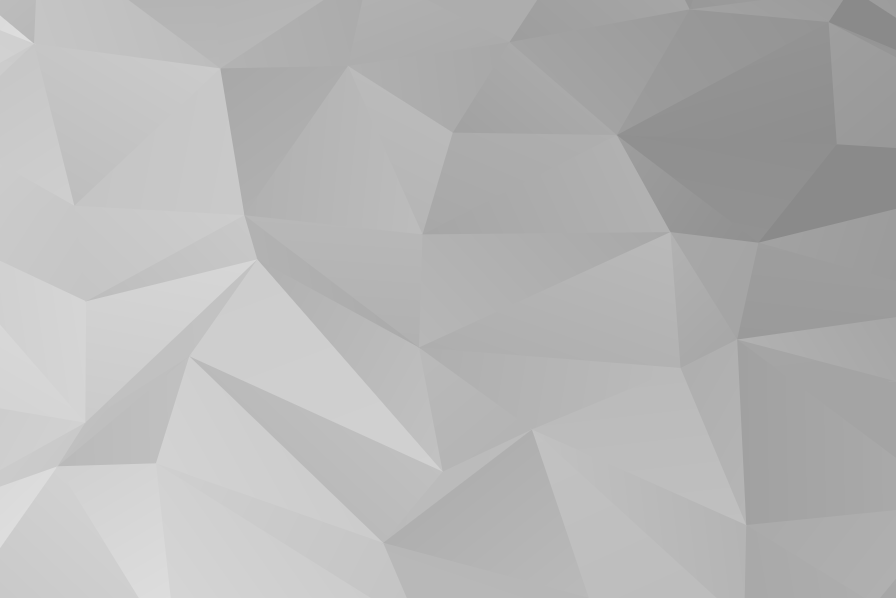
Write a WebGL 1 fragment shader that draws this background.

```glsl
precision highp float;
// Low-poly backdrop: large grey facets, pale at lower left, dark at upper right.

uniform vec2 u_resolution;

// Lattice steps, in canvas heights
const vec2 STEP_U = vec2(0.285, -0.045);
const vec2 STEP_V = vec2(0.055, 0.180);
const float JITTER = 0.84;         // vertex wander, as a share of one cell
const float SEED = 37.0;

// Grey levels
const float TONE_LEFT = 0.815;
const float TONE_RIGHT = 0.665;
const float LOWER_LIFT = 0.05;     // bottom brighter than top
const vec2 SHADE_CENTRE = vec2(0.80, 0.75);
const float SHADE_DEPTH = 0.095;
const float SHADE_FALLOFF = 7.0;
const float FACET_CONTRAST = 0.07; // tone change from facet to facet
const float FACET_SLOPE = 0.16;    // tone ramp inside a facet, per canvas height
const float TONE_MIN = 0.54;
const float TONE_MAX = 0.865;

float cross2(vec2 a, vec2 b) {
  return a.x * b.y - a.y * b.x;
}

vec2 hash22(vec2 p) {
  vec3 q = fract(p.xyx * vec3(0.1031, 0.1030, 0.0973));
  q += dot(q, q.yzx + 33.33);
  return fract((q.xx + q.yz) * q.zy);
}

// Canvas position to lattice coordinates
vec2 toLattice(vec2 p) {
  return vec2(cross2(p, STEP_V), cross2(STEP_U, p)) / cross2(STEP_U, STEP_V);
}

// Jittered lattice vertex in canvas units
vec2 latticeVertex(vec2 id) {
  vec2 g = id + (hash22(id + SEED) - 0.5) * JITTER;
  return g.x * STEP_U + g.y * STEP_V;
}

// Broad lighting over the whole canvas, q in 0..1
float baseTone(vec2 q) {
  vec2 d = q - SHADE_CENTRE;
  float tone = mix(TONE_LEFT, TONE_RIGHT, clamp(q.x, 0.0, 1.0));
  tone += LOWER_LIFT * (0.5 - q.y);
  return tone - SHADE_DEPTH * exp(-SHADE_FALLOFF * dot(d, d));
}

// Signed distance to the line a-b, positive on its left
float edgeDistance(vec2 p, vec2 a, vec2 b) {
  return cross2(b - a, p - a) / length(b - a);
}

// Counter-clockwise triangle: returns (tone * coverage, coverage)
vec2 facet(vec2 p, vec2 a, vec2 b, vec2 c, vec2 key) {
  float inside = min(edgeDistance(p, a, b),
                     min(edgeDistance(p, b, c), edgeDistance(p, c, a)));
  float coverage = clamp(inside * u_resolution.y + 0.5, 0.0, 1.0);

  vec2 centre = (a + b + c) / 3.0;
  vec2 level = hash22(key + 71.3);
  vec2 slope = (hash22(key + 19.7) * 2.0 - 1.0) * FACET_SLOPE;
  float aspect = u_resolution.x / u_resolution.y;
  float tone = baseTone(centre / vec2(aspect, 1.0));
  tone += (level.x + level.y - 1.0) * FACET_CONTRAST;
  tone += dot(slope, p - centre);
  return vec2(clamp(tone, TONE_MIN, TONE_MAX), 1.0) * coverage;
}

// One lattice cell, split along a diagonal that lies inside it
vec2 cellFacets(vec2 p, vec2 id) {
  vec2 a = latticeVertex(id);
  vec2 b = latticeVertex(id + vec2(1.0, 0.0));
  vec2 c = latticeVertex(id + vec2(1.0, 1.0));
  vec2 d = latticeVertex(id + vec2(0.0, 1.0));
  vec2 ac = c - a;
  vec2 bd = d - b;
  bool acFits = cross2(ac, b - a) * cross2(ac, d - a) < 0.0;
  bool bdFits = cross2(bd, a - b) * cross2(bd, c - b) < 0.0;
  bool splitAC = acFits && (!bdFits || hash22(id + 5.1).x < 0.5);

  vec2 otherKey = id + vec2(0.43, 0.61);
  if (splitAC) {
    return facet(p, a, b, c, id) + facet(p, a, c, d, otherKey);
  }
  return facet(p, a, b, d, id) + facet(p, b, c, d, otherKey);
}

void main() {
  vec2 p = gl_FragCoord.xy / u_resolution.y;
  vec2 home = floor(toLattice(p));

  // Jitter can push a cell over its neighbours, so gather all nine
  vec2 sum = vec2(0.0);
  for (int j = -1; j <= 1; j++) {
    for (int i = -1; i <= 1; i++) {
      sum += cellFacets(p, home + vec2(float(i), float(j)));
    }
  }
  gl_FragColor = vec4(vec3(sum.x / max(sum.y, 0.0001)), 1.0);
}
```
